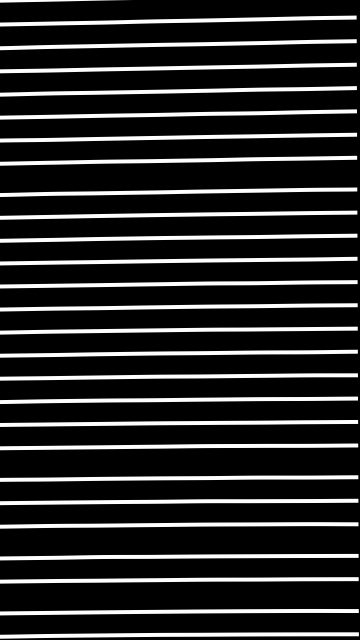
Reproduce this pattern procedurally as a Shadertoy shader.

```glsl
// Thin white lines on black, gently tilted and grouped by wider gaps.

float hash(vec2 p) {
    return fract(sin(dot(p, vec2(12.9898, 78.233))) * 43758.5453);
}

// Smooth variation along one line, from -0.5 to 0.5
float wobble(float x, float row) {
    float cell = floor(x);
    float blend = smoothstep(0.0, 1.0, x - cell);
    return mix(hash(vec2(cell, row)), hash(vec2(cell + 1.0, row)), blend) - 0.5;
}

// Height of a line's centre, measured down from the top edge
float lineCentre(float row, float x) {
    // A wider gap opens each new group of lines
    float gaps = step(7.5, row) + step(19.5, row) + step(22.5, row) + step(24.5, row);
    float drift = 0.0017 * sin(6.2832 * pow(row / 24.5, 0.73));
    float start = 0.0013 + 0.0362 * row + 0.013 * gaps + drift;

    // Lower lines tilt less and bow more
    float rise = max(0.0117 - 0.00038 * row, 0.0039);
    float bow = 0.00016 * row * x * (1.0 - x);
    return start - rise * x - bow + 0.0005 * wobble(x * 7.0, row);
}

void mainImage(out vec4 fragColor, in vec2 fragCoord) {
    vec2 uv = fragCoord / iResolution.xy;
    float depth = 1.0 - uv.y;
    vec2 pixel = 1.0 / iResolution.xy;

    // Box-filtered coverage of every line
    float ink = 0.0;
    for (int i = 0; i < 27; i++) {
        float offset = abs(depth - lineCentre(float(i), uv.x));
        ink = max(ink, clamp((0.0031 - offset) / pixel.y + 0.5, 0.0, 1.0));
    }

    // Slightly slanted black margin on the right
    float lineEnd = mix(0.9905, 0.997, depth);
    ink *= clamp((lineEnd - uv.x) / pixel.x + 0.5, 0.0, 1.0);

    fragColor = vec4(vec3(0.995 * ink), 1.0);
}
```
